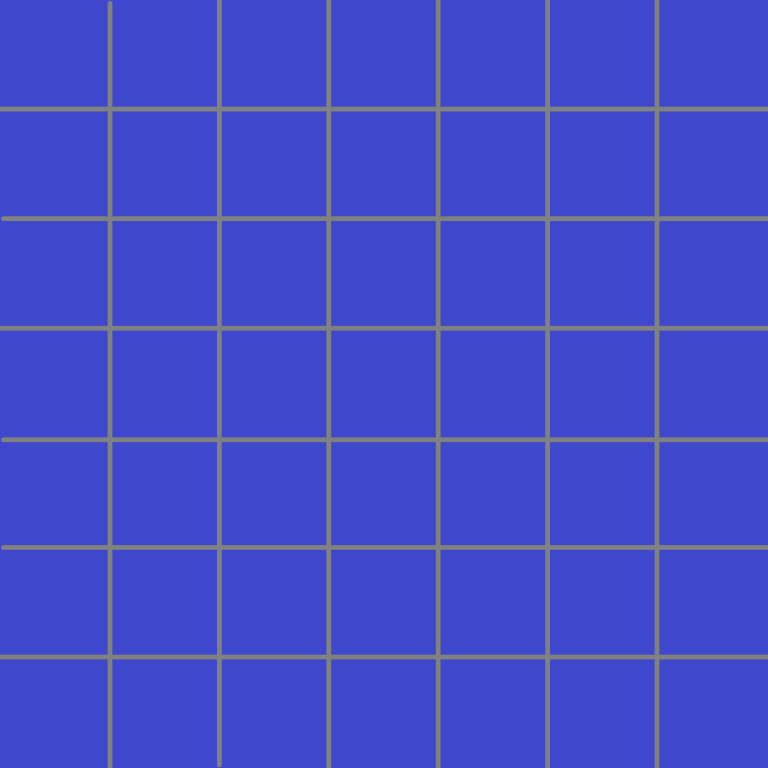
A three.js fragment shader for this pattern:

```glsl
// Seven by seven blue squares ruled by thin grey strokes with rounded ends.
varying vec2 vUv;

// Distance to the segment from a to b.
float segmentDistance(vec2 p, vec2 a, vec2 b) {
  vec2 ab = b - a;
  return length(p - a - ab * clamp(dot(p - a, ab) / dot(ab, ab), 0.0, 1.0));
}

void main() {
  float nearest = 1.0;

  for (int i = 0; i < 6; i++) {
    float n = float(i);

    // Columns: the first stops short of the top, the second of the bottom.
    float x = 0.1432 + 0.14245 * n;
    float bottom = i == 1 ? 0.004 : -0.1;
    float top = i == 0 ? 0.9955 : 1.1;
    nearest = min(nearest, segmentDistance(vUv, vec2(x, bottom), vec2(x, top)));

    // Rows: the third sits slightly low, and three begin inside the left edge.
    float y = 0.1445 + 0.1427 * n - (i == 2 ? 0.0025 : 0.0);
    float left = (i == 1 || i == 2 || i == 4) ? 0.0045 : -0.1;
    nearest = min(nearest, segmentDistance(vUv, vec2(left, y), vec2(1.1, y)));
  }

  // Stroke coverage, smoothed over one screen sample.
  float halfWidth = 0.0031;
  float soften = max(fwidth(vUv.x), 0.0001);
  float stroke = clamp(0.5 + (halfWidth - nearest) / soften, 0.0, 1.0);

  vec3 blue = vec3(0.247, 0.282, 0.8);
  vec3 grey = vec3(0.505, 0.505, 0.492);
  gl_FragColor = vec4(mix(blue, grey, stroke), 1.0);
}
```
